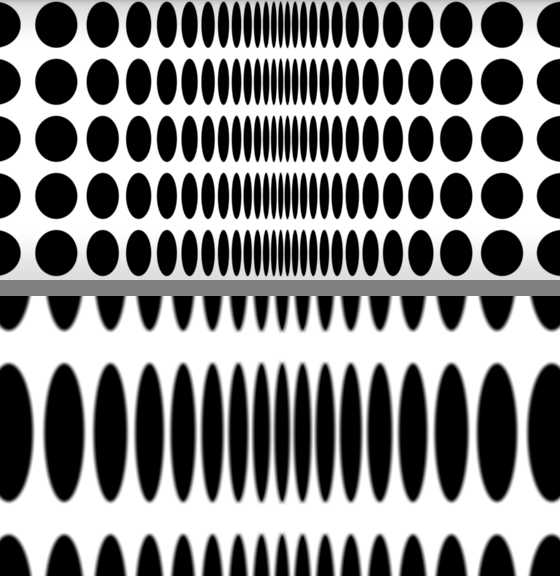
Top, the full canvas; bottom, a detail of the centre.
Reproduce this pattern procedurally as a WebGL 2 fragment shader.

```glsl
#version 300 es
precision highp float;

// Lengths are fractions of the canvas height
#define ROW_STEP 0.2038
#define FIRST_ROW 0.0964
#define HALF_HEIGHT 0.0822
#define MAX_HALF_WIDTH 0.0911
#define FOLD_OFFSET 0.0026
#define FOLD_STEP 0.0231
#define SPREAD 0.0555
#define SPREAD_CUBIC 0.000225
#define FILL 0.40
#define SIDE_SKEW 0.007
#define SOFTNESS 0.0036
#define COLUMNS 14

uniform vec2 u_resolution;
out vec4 fragColor;

const vec3 INK = vec3(0.0);
const vec3 PAPER = vec3(1.0);

float ellipseDistance(vec2 p, vec2 radii) {
    float scaled = length(p / radii);
    float gradient = length(p / (radii * radii));
    return (scaled - 1.0) * (scaled + 1e-4) / (gradient + 1e-5);
}

// Column centre (x) and half width (y), both growing away from the fold
vec2 columnShape(float index) {
    float n = abs(index);
    float cubic = SPREAD_CUBIC * n * n * n;
    float stretch = FOLD_STEP * exp(SPREAD * n + cubic);
    float spacing = stretch * (1.0 + SPREAD * n + 3.0 * cubic);
    float centre = index * stretch * (1.0 - SIDE_SKEW * sign(index));
    return vec2(centre, min(FILL * spacing, MAX_HALF_WIDTH));
}

// Soft grey falloff along the top and bottom borders
float paperShade(float y) {
    float top = 1.0 - y;
    float shade = 0.13 * (1.0 - smoothstep(0.0, 0.17, top));
    shade += 0.15 * exp(-top / 0.012);
    shade += 0.13 * (1.0 - smoothstep(0.0, 0.19, y));
    return 1.0 - shade;
}

void main() {
    vec2 uv = gl_FragCoord.xy / u_resolution.y;
    float foldX = 0.5 * u_resolution.x / u_resolution.y + FOLD_OFFSET;

    // Equal rows
    float row = floor((uv.y - FIRST_ROW) / ROW_STEP + 0.5);
    vec2 p = vec2(uv.x - foldX, uv.y - FIRST_ROW - row * ROW_STEP);

    // Columns compressed towards the fold
    float d = 1e3;
    for (int i = -COLUMNS; i <= COLUMNS; i++) {
        vec2 column = columnShape(float(i));
        vec2 radii = vec2(column.y, HALF_HEIGHT);
        d = min(d, ellipseDistance(p - vec2(column.x, 0.0), radii));
    }

    float blur = max(SOFTNESS, 0.75 / u_resolution.y);
    float paper = smoothstep(-blur, blur, d);
    fragColor = vec4(mix(INK, PAPER * paperShade(uv.y), paper), 1.0);
}
```
